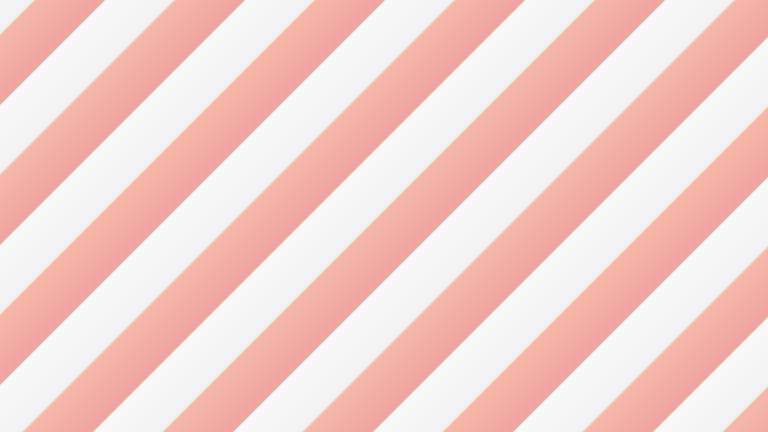
Reproduce this pattern procedurally as a Shadertoy shader.

```glsl
const float PERIOD = 0.32407;      // horizontal repeat, in canvas heights
const float FIRST_STRIPE = 0.081;  // first coral edge along the top
const float SEAM_WIDTH = 0.014;    // seam half width, in stripe widths

const vec3 CORAL_LIGHT = vec3(0.962, 0.725, 0.665);
const vec3 CORAL_DEEP = vec3(0.942, 0.638, 0.625);
const vec3 WHITE_LIGHT = vec3(0.978);
const vec3 WHITE_SHADED = vec3(0.945);
const vec3 SEAM_TAN = vec3(0.89, 0.79, 0.71);

// Position across a half-period stripe: 0 at its upper left edge, 1 at the other
float acrossStripe(float phase, float start) {
    return 2.0 * (fract(phase - start + 0.25) - 0.25);
}

vec3 stripeShade(vec3 nearColor, vec3 farColor, float across) {
    return mix(nearColor, farColor, clamp(across, 0.0, 1.0));
}

float stripeCoverage(float across, float blur) {
    return smoothstep(-blur, blur, across) * smoothstep(-blur, blur, 1.0 - across);
}

float seamLine(float offset, float width) {
    return 1.0 - smoothstep(0.0, width, abs(offset));
}

void mainImage(out vec4 fragColor, in vec2 fragCoord) {
    vec2 uv = fragCoord / iResolution.y;
    float phase = (uv.x + 1.0 - uv.y - FIRST_STRIPE) / PERIOD;
    float pixel = 2.0 * sqrt(2.0) / (iResolution.y * PERIOD);

    // Alternating diagonal stripes, each with its own gradient
    float coralPos = acrossStripe(phase, 0.0);
    float whitePos = acrossStripe(phase, 0.5);
    vec3 coral = stripeShade(CORAL_LIGHT, CORAL_DEEP, coralPos);
    vec3 white = stripeShade(WHITE_LIGHT, WHITE_SHADED, whitePos);
    vec3 color = mix(white, coral, stripeCoverage(coralPos, 0.7 * pixel));

    // Faint tan seams, softer on the upper left edge
    float seamWidth = SEAM_WIDTH + pixel;
    float seam = 0.5 * seamLine(coralPos, seamWidth)
               + 0.35 * seamLine(coralPos - 1.0, 0.7 * seamWidth);
    color = mix(color, SEAM_TAN, seam);

    fragColor = vec4(color, 1.0);
}
```
